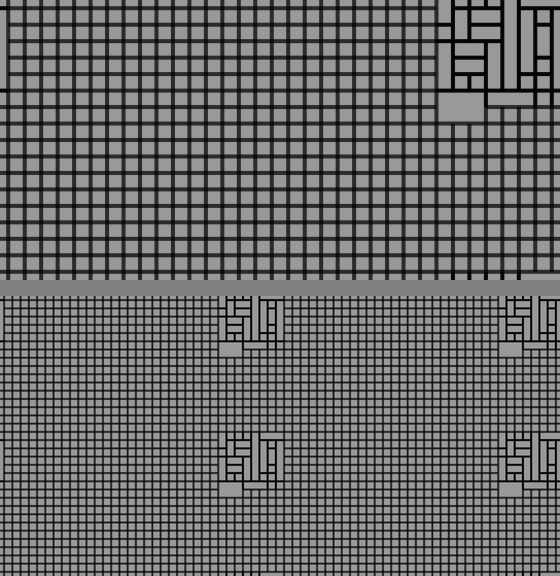
Top: one tile. Bottom: repeated 2 by 2.
This pattern is drawn by a WebGL 2 fragment shader. Its source:

```glsl
#version 300 es
precision highp float;
// Grey check of 34 by 17 squares, crossed by translucent dark bands, with one
// patch where cells merge into woven planks between solid black walls.
// Each wall is shaded from the kinds of the two wrapped cells it divides.

uniform vec2 u_resolution;
out vec4 fragColor;

const vec2 REPEATS = vec2(34.0, 17.0);
const vec3 GROUND = vec3(0.60);
const float HALF_WIDTH = 0.122;   // half a band, in cells
const float SOFTNESS = 0.04;      // least edge blur, in cells
const float BAND_TINT = 0.28;     // light passed by a plain band
const float WALL_TINT = 0.04;     // light passed by a patch wall

// Kinds of cell
const int PLAIN = 0;
const int ACROSS = 1;   // joins its neighbours sideways
const int UPRIGHT = 2;  // joins its neighbours above and below
const int SLAB = 3;     // joins on every side
const int SINGLE = 4;   // never joins

// Corner of the patch, its slab and its lowest row of planks
const vec2 PATCH = vec2(26.0, 10.0);
const float SLAB_END = 29.0;
const float PLANK_END = 32.0;

float hash(vec2 p) {
  uvec2 q = uvec2(p) * uvec2(1597334673u, 3812015801u);
  uint h = (q.x ^ q.y) * 1597334673u;
  h = (h ^ (h >> 15)) * 2246822519u;
  h ^= h >> 13;
  return float(h >> 8) / 16777216.0;
}

int cellKind(vec2 cell) {
  vec2 c = mod(cell, REPEATS);
  if (c.x < PATCH.x || c.y < PATCH.y - 1.0) return PLAIN;
  if (c.y <= PATCH.y) {
    if (c.x < SLAB_END) return SLAB;
    if (c.y < PATCH.y) return PLAIN;
    return c.x < PLANK_END ? ACROSS : SINGLE;
  }
  return hash(c) < 0.5 ? ACROSS : UPRIGHT;
}

// Light passed by the wall between two cells; joinKind merges over it
float wallTint(int a, int b, int joinKind) {
  if (a == b && (a == joinKind || a == SLAB)) return 1.0;
  return (a == PLAIN || b == PLAIN) ? BAND_TINT : WALL_TINT;
}

float band(float dist, float halfWidth, float blur) {
  return 1.0 - smoothstep(halfWidth - blur, halfWidth + blur, abs(dist));
}

void main() {
  // Grid lines lie on whole numbers, half a cell in from the edges
  vec2 grid = gl_FragCoord.xy / u_resolution * REPEATS - 0.5;
  vec2 cell = floor(grid);
  vec2 line = floor(grid + 0.5);
  vec2 blur = max(vec2(SOFTNESS), 0.6 * REPEATS / u_resolution);

  // Nearest upright wall, then nearest level wall
  float upright = wallTint(cellKind(vec2(line.x - 1.0, cell.y)),
                           cellKind(vec2(line.x, cell.y)), ACROSS);
  float level = wallTint(cellKind(vec2(cell.x, line.y - 1.0)),
                         cellKind(vec2(cell.x, line.y)), UPRIGHT);

  // Bands multiply, so plain crossings darken
  float light = mix(1.0, upright, band(grid.x - line.x, HALF_WIDTH, blur.x))
              * mix(1.0, level, band(grid.y - line.y, HALF_WIDTH, blur.y));
  fragColor = vec4(GROUND * light, 1.0);
}
```
